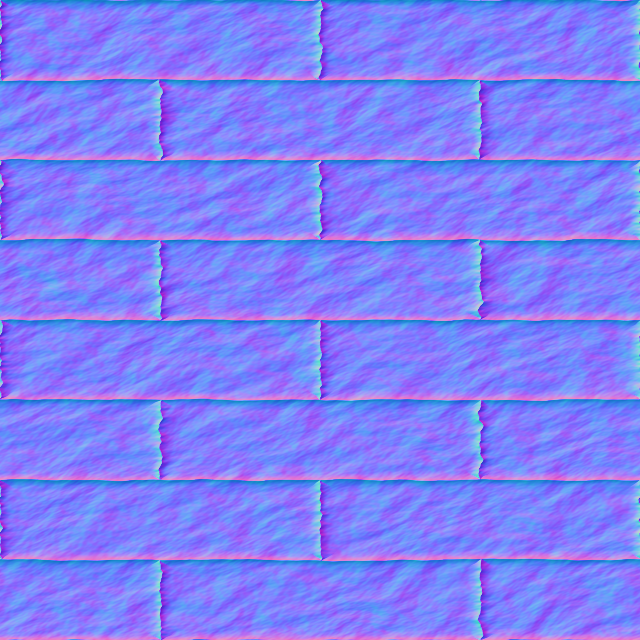
Give the GLSL for this texture map, as a Shadertoy shader.

```glsl
const vec2 BRICK_SIZE = vec2(0.5, 0.125);
const vec2 BEVEL_WIDTH = vec2(0.0075, 0.0048);
const float JOINT_DEPTH = 0.0088;
const float RELIEF_HEIGHT = 0.009;
const float SAMPLE_STEP = 0.001;
// Columns: how the relief's x and y slopes feed the final tilt
const mat2 RELIEF_TILT = mat2(1.0, 0.65, 0.0, 0.42);

// Unit gradient vector for a lattice corner
vec2 cornerGradient(vec2 cell, float seed) {
    uvec2 c = uvec2(cell);
    uint h = c.x * 1597u + c.y * 51749u + uint(seed) * 7919u;
    h = (h ^ (h >> 15)) * 73244475u;
    h = (h ^ (h >> 13)) * 73244475u;
    h ^= h >> 16;
    float angle = float(h & 65535u) / 65536.0 * 6.28319;
    return vec2(cos(angle), sin(angle));
}

float cornerSlope(vec2 cell, vec2 local, vec2 corner, vec2 period, float seed) {
    return dot(cornerGradient(mod(cell + corner, period), seed), local - corner);
}

// Gradient noise that tiles after the given number of cells
float gradientNoise(vec2 p, vec2 period, float seed) {
    vec2 cell = floor(p);
    vec2 f = fract(p);
    vec2 u = f * f * f * (f * (f * 6.0 - 15.0) + 10.0);
    float a = cornerSlope(cell, f, vec2(0, 0), period, seed);
    float b = cornerSlope(cell, f, vec2(1, 0), period, seed);
    float c = cornerSlope(cell, f, vec2(0, 1), period, seed);
    float d = cornerSlope(cell, f, vec2(1, 1), period, seed);
    return mix(mix(a, b, u.x), mix(c, d, u.x), u.y);
}

float fractalNoise(vec2 p, vec2 frequency, int octaves, float gain, float seed) {
    float sum = 0.0;
    float amplitude = 1.0;
    for (int i = 0; i < octaves; i++) {
        sum += amplitude * gradientNoise(p * frequency, frequency, seed + float(i));
        frequency *= 2.0;
        amplitude *= gain;
    }
    return sum;
}

// Running bond with ragged bevels falling into the joints
float brickHeight(vec2 p) {
    p.x += 0.0075 * fractalNoise(p, vec2(16, 44), 3, 0.55, 11.0) - 0.001;
    p.y += 0.0032 * fractalNoise(p, vec2(14, 12), 3, 0.45, 23.0);
    vec2 q = p / BRICK_SIZE;
    q.x += 0.5 * (1.0 - mod(floor(q.y), 2.0));
    vec2 edgeDistance = (0.5 - abs(fract(q) - 0.5)) * BRICK_SIZE;
    vec2 drop = exp(-edgeDistance / BEVEL_WIDTH);
    return -JOINT_DEPTH * max(drop.x, drop.y);
}

// Streaky stone surface, rising gently to the right and bent by a slow warp
float stoneHeight(vec2 p) {
    p.y += 0.012 * gradientNoise(p * 8.0, vec2(8), 53.0);
    return RELIEF_HEIGHT * fractalNoise(vec2(p.x - p.y, p.y), vec2(16, 28), 4, 0.42, 37.0);
}

vec2 brickSlope(vec2 p, float s) {
    vec2 e = vec2(s, 0);
    return vec2(brickHeight(p + e.xy) - brickHeight(p - e.xy),
                brickHeight(p + e.yx) - brickHeight(p - e.yx)) / (2.0 * s);
}

vec2 stoneSlope(vec2 p, float s) {
    vec2 e = vec2(s, 0);
    return vec2(stoneHeight(p + e.xy) - stoneHeight(p - e.xy),
                stoneHeight(p + e.yx) - stoneHeight(p - e.yx)) / (2.0 * s);
}

// Red holds the downward tilt, green the rightward tilt
vec3 encodeNormal(vec2 slope) {
    vec3 n = normalize(vec3(-slope, 1.0));
    return 0.5 + 0.5 * vec3(-n.y, n.x, n.z);
}

void mainImage(out vec4 fragColor, in vec2 fragCoord) {
    // Shift by whole tiles keeps the domain positive
    vec2 p = fragCoord / iResolution.xy + 2.0;
    vec2 slope = brickSlope(p, SAMPLE_STEP);
    slope += RELIEF_TILT * stoneSlope(p, SAMPLE_STEP);
    fragColor = vec4(encodeNormal(slope), 1.0);
}
```
